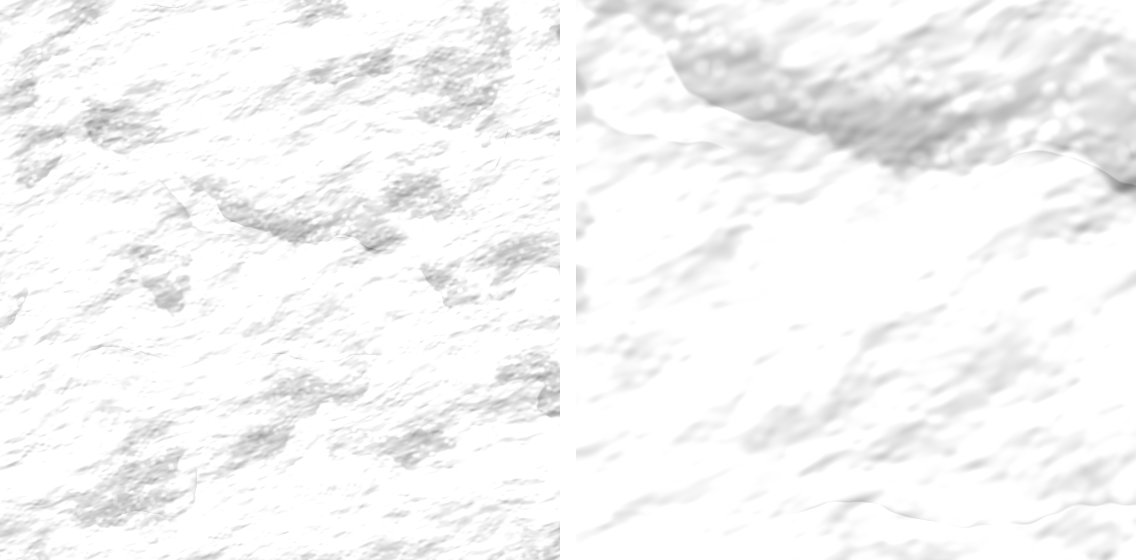
Left, the full canvas; right, a detail of the centre.
Write a Shadertoy shader that draws this texture map.

```glsl
// Pale rough plaster: white ground, grainy grey hollows, fine wisps and thin creases.

const vec3  WHITE         = vec3(1.0);
const vec3  SHADOW        = vec3(0.0);
const float HOLLOW_GRID   = 5.0;    // hollows per canvas side
const float HOLLOW_SHARE  = 0.92;   // chance that a cell holds a hollow
const float HOLLOW_DEPTH  = 0.155;
const float WARP_SCALE    = 6.0;
const float WARP_AMOUNT   = 0.12;
const float RELIEF_SCALE  = 9.0;
const float RELIEF_DEPTH  = 0.07;
const float RELIEF_STEP   = 0.005;  // distance over which the slope is taken
const float RELIEF_ANGLE  = 0.35;
const vec2  RELIEF_SHAPE  = vec2(0.7, 1.25);
const float LIGHT_BIAS    = 0.036;  // slopes below this wash out to white
const float TOE           = 0.01;
const float CREASE_SCALE  = 5.0;
const float CREASE_DEPTH  = 0.18;
const float SPECK_GRID    = 85.0;
const float SPECK_LIGHT   = 0.09;

vec2 hash2(vec2 p) {
    vec3 q = fract(p.xyx * vec3(0.1031, 0.1030, 0.0973));
    q += dot(q, q.yzx + 33.33);
    return fract((q.xx + q.yz) * q.zy);
}

mat2 rotation(float a) {
    float c = cos(a), s = sin(a);
    return mat2(c, -s, s, c);
}

float valueNoise(vec2 p) {
    vec2 i = floor(p), f = fract(p);
    f = f * f * (3.0 - 2.0 * f);
    float low  = mix(hash2(i).x, hash2(i + vec2(1, 0)).x, f.x);
    float high = mix(hash2(i + vec2(0, 1)).x, hash2(i + vec2(1, 1)).x, f.x);
    return mix(low, high, f.y);
}

// Layered noise centred on zero
float layers(vec2 p) {
    float sum = 0.0, amp = 1.0;
    for (int k = 0; k < 5; k++) {
        sum += amp * (valueNoise(p) - 0.5);
        p = rotation(0.4) * p * 2.03 + 17.3;
        amp *= 0.5;
    }
    return sum;
}

// Scattered ellipses with a crisp lower rim and a faded upper one
float hollows(vec2 p) {
    vec2 cell = floor(p * HOLLOW_GRID);
    float cover = 0.0;
    for (int y = -1; y <= 1; y++)
    for (int x = -1; x <= 1; x++) {
        vec2 id = cell + vec2(x, y);
        vec2 centre = (id + hash2(id + 40.0)) / HOLLOW_GRID;
        vec2 kind = hash2(id + 71.0);
        vec2 size = mix(vec2(0.055, 0.028), vec2(0.130, 0.062), hash2(id + 93.0));
        vec2 q = rotation(mix(-0.7, 1.0, kind.x)) * (p - centre) / size;
        float fade = mix(0.12, 0.55, smoothstep(-0.6, 0.6, q.y));
        float body = 1.0 - smoothstep(1.0 - fade, 1.0 + 0.5 * fade, length(q));
        body *= 0.95 - 0.2 * clamp(q.y, -1.0, 1.0);
        cover = max(cover, body * step(kind.y, HOLLOW_SHARE));
    }
    return cover;
}

// Slope of the layered surface across its grain, about unit deviation
float slope(vec2 p) {
    vec2 q = rotation(RELIEF_ANGLE) * p * RELIEF_SHAPE;
    vec2 ahead = q + vec2(0.0, RELIEF_STEP);
    float rise = layers(ahead * RELIEF_SCALE) - layers(q * RELIEF_SCALE);
    return rise / (RELIEF_STEP * 7.0);
}

// One-sided dark lines along sparse contours
float creases(vec2 p) {
    float side = valueNoise(p * CREASE_SCALE * vec2(0.8, 1.3) + 61.0) - 0.5;
    float gate = smoothstep(0.58, 0.75, valueNoise(p * CREASE_SCALE * 1.6 + 9.0));
    return gate * smoothstep(0.0, 0.008, side) * exp(-max(side, 0.0) / 0.018);
}

// Small bright grains from cellular noise
float specks(vec2 p) {
    vec2 q = p * SPECK_GRID, cell = floor(q);
    float light = 0.0;
    for (int y = -1; y <= 1; y++)
    for (int x = -1; x <= 1; x++) {
        vec2 id = cell + vec2(x, y);
        float d = length(q - id - hash2(id));
        light = max(light, (1.0 - smoothstep(0.15, 0.6, d)) * step(0.7, hash2(id + 150.0).y));
    }
    return light;
}

void mainImage(out vec4 fragColor, in vec2 fragCoord) {
    vec2 p = fragCoord / iResolution.xy;
    vec2 drift = vec2(layers(p * WARP_SCALE + 3.0), layers(p * WARP_SCALE + 31.0));
    vec2 warped = p + WARP_AMOUNT * drift;

    // Sum the shading, then clip softly to white
    float hollow = hollows(warped);
    float shade = RELIEF_DEPTH * slope(p + 0.15 * WARP_AMOUNT * drift) - LIGHT_BIAS;
    shade += HOLLOW_DEPTH * hollow + CREASE_DEPTH * creases(p + 0.4 * WARP_AMOUNT * drift);
    shade -= SPECK_LIGHT * hollow * specks(p);
    shade = 0.5 * (shade + sqrt(shade * shade + TOE * TOE));

    fragColor = vec4(mix(WHITE, SHADOW, clamp(shade, 0.0, 0.5)), 1.0);
}
```
